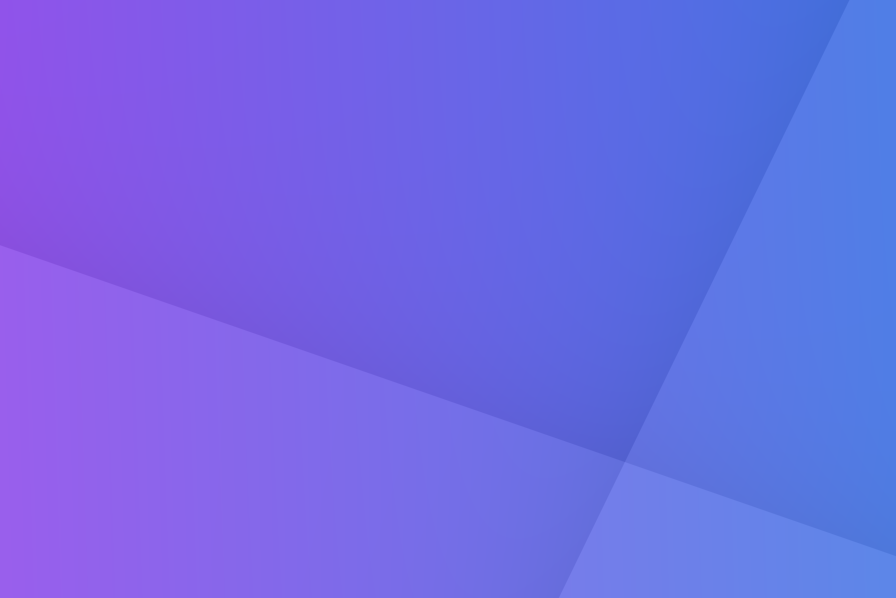
Give the GLSL for this background, as a Shadertoy shader.

```glsl
// Violet to blue gradient crossed by two translucent sheets with soft shadows.

// Signed distance to the line through a and b, positive on its right side.
float lineDistance(vec2 p, vec2 a, vec2 b) {
    vec2 along = normalize(b - a);
    return dot(p - a, vec2(along.y, -along.x));
}

// Lays a pale sheet where d > 0 and casts its shadow where d < 0.
vec3 addSheet(vec3 color, float d, float opacity, float pixel) {
    float shadow = 0.055 * exp(-max(-d, 0.0) / 0.13);
    vec3 shaded = color * (1.0 - shadow);
    vec3 sheet = mix(color, vec3(1.0), opacity);
    return mix(shaded, sheet, smoothstep(-pixel, pixel, d));
}

void mainImage(out vec4 fragColor, in vec2 fragCoord) {
    // Canvas units: x spans 0 to 1.5, y spans 0 to 1.
    vec2 p = fragCoord / iResolution.xy * vec2(1.5, 1.0);
    float pixel = 0.75 / iResolution.y;

    // Base gradient, nearly horizontal.
    float across = clamp((p.x + 0.03 * (p.y - 0.5)) / 1.5, 0.0, 1.0);
    vec3 violet = vec3(0.570, 0.325, 0.920);
    vec3 indigo = vec3(0.420, 0.395, 0.908);
    vec3 blue = vec3(0.262, 0.457, 0.895);
    vec3 color = mix(violet, indigo, smoothstep(0.0, 1.0, across) * 0.2 + across * 1.8);
    color = across < 0.5 ? mix(violet, indigo, across * 2.0)
                         : mix(indigo, blue, across * 2.0 - 1.0);

    // Lower sheet, then the right sheet.
    float lower = lineDistance(p, vec2(0.0, 0.590), vec2(1.5, 0.070));
    float right = lineDistance(p, vec2(0.9355, 0.0), vec2(1.422, 1.0));
    color = addSheet(color, lower, 0.068, pixel);
    color = addSheet(color, right, 0.068, pixel);

    fragColor = vec4(color, 1.0);
}
```
